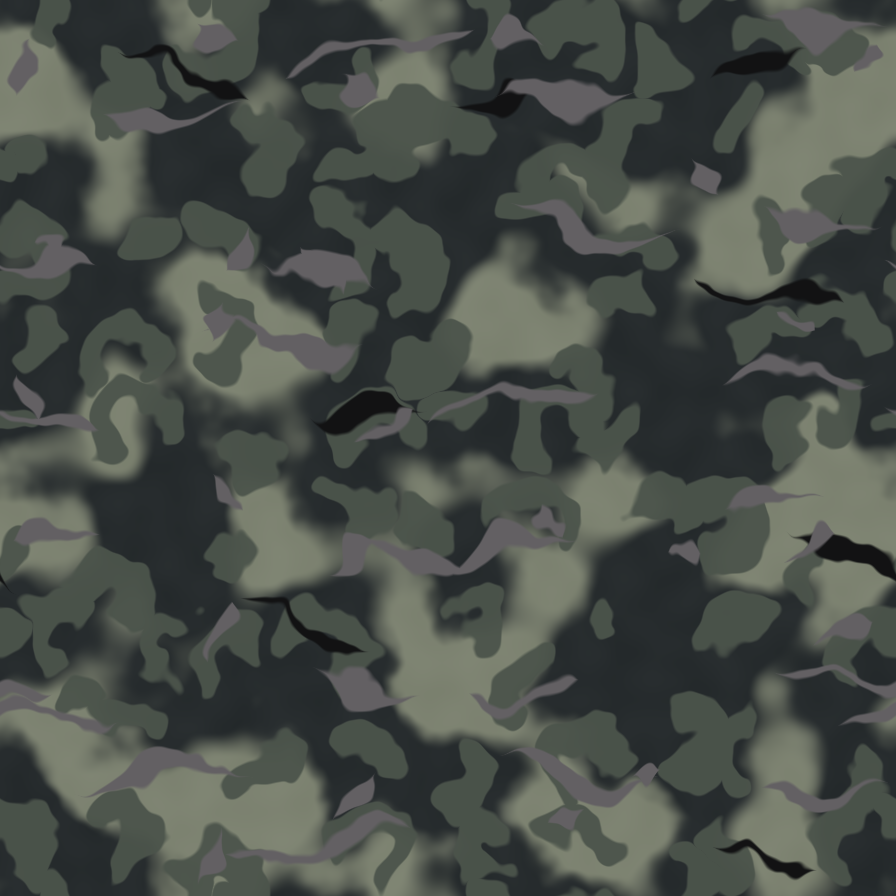
A Shadertoy shader for this pattern:

```glsl
const vec3 DARK_BASE   = vec3(0.150, 0.170, 0.177);
const vec3 PALE_PATCH  = vec3(0.490, 0.512, 0.443);
const vec3 GREEN_BLOB  = vec3(0.295, 0.328, 0.293);
const vec3 GREY_STREAK = vec3(0.388, 0.376, 0.388);
const vec3 BLACK_STREAK = vec3(0.070, 0.072, 0.076);

const float EDGE = 0.0022;            // half softness of sharp outlines
const float PATCH_CELLS = 6.0;        // repeats of the blurred patches
const float PATCH_LOW = -0.03;
const float PATCH_HIGH = 0.24;
const float WARP_CELLS = 17.0;        // lumpiness of outlines
const float WARP_AMOUNT = 0.034;
const float ARCH_CELLS = 9.0;
const float ARCH_RADIUS = 0.035;
const vec2 ARCH_THICKNESS = vec2(0.014, 0.024);   // min, max
const vec2 ARCH_APERTURE = vec2(0.3, 1.9);        // min, max half angle
const float ARCH_LEAN = -0.5;
const float ARCH_SPREAD = 2.0;

// Integer hash: three values in 0..1
vec3 hash3(vec2 cell, float seed) {
    uvec3 u = uvec3(ivec3(vec3(cell, seed)));
    u = u * 1664525u + 1013904223u;
    u.x += u.y * u.z; u.y += u.z * u.x; u.z += u.x * u.y;
    u ^= u >> 16u;
    u.x += u.y * u.z; u.y += u.z * u.x; u.z += u.x * u.y;
    return vec3(u >> 16u) / 65535.0;
}

vec2 wrapCell(vec2 cell, vec2 cells) {
    return floor(mod(cell + 0.5, cells));
}

float cornerSlope(vec2 cell, vec2 offset, float cells, float seed) {
    float angle = 6.2832 * hash3(wrapCell(cell, vec2(cells)), seed).x;
    return dot(vec2(cos(angle), sin(angle)), offset);
}

// Gradient noise that wraps over the unit square
float wrapNoise(vec2 p, float cells, float seed) {
    p *= cells;
    vec2 i = floor(p), f = p - i;
    vec2 w = f * f * f * (f * (f * 6.0 - 15.0) + 10.0);
    vec2 e = vec2(1.0, 0.0);
    float low = mix(cornerSlope(i, f, cells, seed),
                    cornerSlope(i + e.xy, f - e.xy, cells, seed), w.x);
    float high = mix(cornerSlope(i + e.yx, f - e.yx, cells, seed),
                     cornerSlope(i + e.xx, f - e.xx, cells, seed), w.x);
    return mix(low, high, w.y);
}

vec2 rotate(vec2 p, float a) {
    float c = cos(a), s = sin(a);
    return vec2(c * p.x + s * p.y, c * p.y - s * p.x);
}

// Distance to a thick arc opening downwards
float arcDistance(vec2 p, float aperture, float radius, float thickness) {
    vec2 end = vec2(sin(aperture), cos(aperture));
    p.x = abs(p.x);
    float d = end.y * p.x > end.x * p.y ? length(p - end * radius)
                                        : abs(length(p) - radius);
    return d - thickness;
}

// Jittered arches, one per cell
float archField(vec2 p) {
    float d = 1.0;
    vec2 home = floor(p * ARCH_CELLS);
    for (int k = 0; k < 9; k++) {
        vec2 cell = home + vec2(k % 3, k / 3) - 1.0;
        vec2 id = wrapCell(cell, vec2(ARCH_CELLS));
        vec3 place = hash3(id, 11.0), form = hash3(id, 12.0);
        vec2 q = p - (cell + 0.5 + 0.8 * (place.xy - 0.5)) / ARCH_CELLS;
        q = rotate(q, ARCH_LEAN + ARCH_SPREAD * (2.0 * place.z - 1.0));
        q.y += 0.5 * ARCH_RADIUS;
        d = min(d, arcDistance(q, mix(ARCH_APERTURE.x, ARCH_APERTURE.y, form.x),
                               ARCH_RADIUS * mix(0.8, 1.2, form.y),
                               mix(ARCH_THICKNESS.x, ARCH_THICKNESS.y, form.z)));
    }
    return d;
}

// Jittered wavy streaks with tapered ends; size = half length, half width
float streakField(vec2 p, vec2 cells, vec2 size, float tilt, float keep, float seed) {
    float d = 1.0;
    vec2 home = floor(p * cells);
    for (int k = 0; k < 9; k++) {
        vec2 cell = home + vec2(k % 3, k / 3) - 1.0;
        vec2 id = wrapCell(cell, cells);
        vec3 place = hash3(id, seed), form = hash3(id, seed + 1.0);
        if (form.z > keep) continue;
        vec2 q = p - (cell + 0.5 + 0.7 * (place.xy - 0.5)) / cells;
        q = rotate(q, tilt * (2.0 * place.z - 1.0));
        float halfLength = size.x * mix(0.6, 1.3, form.x);
        float t = q.x / halfLength, phase = 6.2832 * form.y;
        float bend = 0.13 * halfLength * sin(3.0 * t + phase);
        float body = size.y * (1.0 - t * t) * (1.0 + 0.6 * sin(2.5 * t + 2.0 * phase));
        d = min(d, abs(q.y - bend) - body);
    }
    return d;
}

float fill(float d) { return 1.0 - smoothstep(-EDGE, EDGE, d); }

void mainImage(out vec4 fragColor, in vec2 fragCoord) {
    vec2 p = fragCoord / iResolution.xy;
    vec2 warp = WARP_AMOUNT * vec2(wrapNoise(p, WARP_CELLS, 1.0), wrapNoise(p, WARP_CELLS, 2.0));
    warp += 0.2 * WARP_AMOUNT * wrapNoise(p, 3.0 * WARP_CELLS, 3.0);

    // Blurred pale patches on the dark base
    float patches = wrapNoise(p + warp, PATCH_CELLS, 4.0) + 0.4 * wrapNoise(p, 2.0 * PATCH_CELLS, 5.0);
    vec3 color = mix(DARK_BASE, PALE_PATCH, smoothstep(PATCH_LOW, PATCH_HIGH, patches));
    color += 0.02 * wrapNoise(p, 24.0, 6.0);

    // Sharp green arches
    color = mix(color, GREEN_BLOB, 0.95 * fill(archField(p + warp)));

    // Black streaks, then grey streaks and short grey twigs
    vec2 s = p + 0.7 * warp;
    color = mix(color, BLACK_STREAK, fill(streakField(s, vec2(4.0), vec2(0.06, 0.010), 0.5, 0.65, 21.0)));
    float grey = streakField(s, vec2(4.0, 6.0), vec2(0.078, 0.0105), 0.25, 0.95, 31.0);
    grey = min(grey, streakField(s, vec2(6.0), vec2(0.026, 0.011), 1.5, 0.5, 41.0));
    color = mix(color, GREY_STREAK, fill(grey));

    fragColor = vec4(color, 1.0);
}
```
